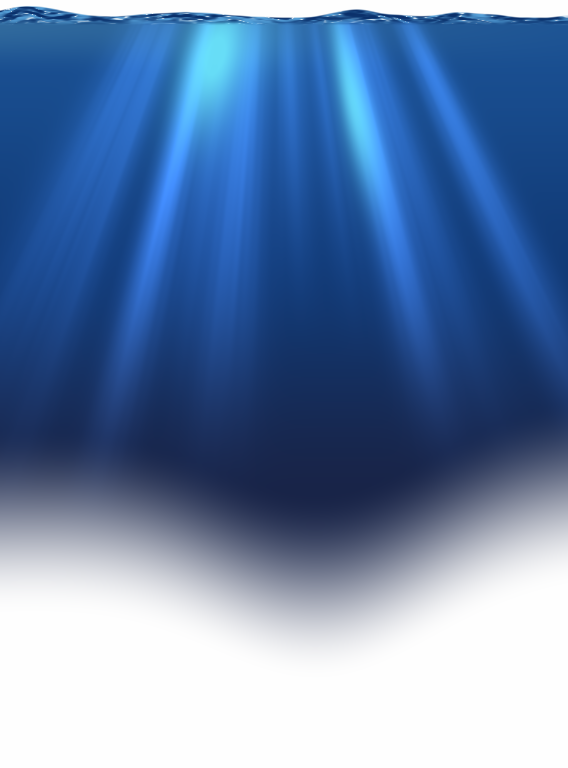
Give the GLSL for this background, as a Shadertoy shader.

```glsl
// Sunbeams fanning down through deep blue water below a rippled surface, fading to white.

const vec3 PAPER = vec3(0.995);
const vec3 SHALLOW = vec3(0.10, 0.31, 0.57);
const vec3 MIDWATER = vec3(0.065, 0.225, 0.46);
const vec3 DEEP = vec3(0.095, 0.14, 0.28);
const vec3 BEAM_LIGHT = vec3(0.19, 0.31, 0.52);
const vec3 CYAN_GLOW = vec3(0.42, 0.90, 0.98);
const vec3 SURFACE_HAZE = vec3(0.28, 0.52, 0.66);
const vec3 CREST_DARK = vec3(0.04, 0.19, 0.42);
const vec3 CREST_LIGHT = vec3(0.33, 0.62, 0.84);

const vec2 FAN_ORIGIN = vec2(0.486, -0.338); // depth is measured downward
const float SURFACE_DEPTH = 0.022;
const float STREAK_DENSITY = 34.0;

// Beam: fan position, width, brightness, depth reached
const int BEAM_COUNT = 10;
const vec4 BEAMS[BEAM_COUNT] = vec4[](
    vec4(-0.60, 0.110, 0.42, 0.46), vec4(-0.49, 0.045, 0.32, 0.54),
    vec4(-0.325, 0.050, 1.00, 0.50), vec4(-0.22, 0.055, 0.42, 0.40),
    vec4(-0.115, 0.075, 0.72, 0.48), vec4(0.06, 0.060, 0.42, 0.33),
    vec4(0.19, 0.045, 0.36, 0.34), vec4(0.315, 0.050, 1.05, 0.46),
    vec4(0.41, 0.070, 0.50, 0.46), vec4(0.63, 0.060, 0.68, 0.50));

// Wave: horizontal position, width, height
const int WAVE_COUNT = 4;
const vec3 WAVES[WAVE_COUNT] = vec3[](
    vec3(0.05, 0.08, 0.013), vec3(0.31, 0.08, 0.006),
    vec3(0.63, 0.055, 0.010), vec3(0.82, 0.045, 0.006));

float hash(vec2 p) {
    vec3 q = fract(vec3(p.xyx) * 0.1031);
    q += dot(q, q.yzx + 33.33);
    return fract((q.x + q.y) * q.z);
}

float noise(vec2 p) {
    vec2 i = floor(p), f = fract(p);
    f = f * f * (3.0 - 2.0 * f);
    return mix(mix(hash(i), hash(i + vec2(1, 0)), f.x),
               mix(hash(i + vec2(0, 1)), hash(i + vec2(1, 1)), f.x), f.y);
}

float bell(float x, float width) {
    x /= width;
    return exp(-x * x);
}

float beamLight(float fan, float depth) {
    float light = 0.0;
    for (int i = 0; i < BEAM_COUNT; i++) {
        vec4 b = BEAMS[i];
        float reach = 1.0 - smoothstep(b.w * 0.25, b.w * 1.45, depth);
        light += b.z * bell(fan - b.x, b.y) * reach;
    }
    float streaks = 0.65 * noise(vec2(fan * STREAK_DENSITY + 40.0, depth * 2.0))
                  + 0.35 * noise(vec2(fan * STREAK_DENSITY * 2.3 + 90.0, depth * 3.0));
    return light * (0.74 + 0.52 * streaks);
}

vec3 waterColor(vec2 p) {
    float fan = (p.x - FAN_ORIGIN.x) / (p.y - FAN_ORIGIN.y);
    vec3 color = mix(SHALLOW, MIDWATER, smoothstep(0.04, 0.38, p.y));
    color = mix(color, DEEP, smoothstep(0.32, 0.66, p.y));

    // Pale haze just under the surface, darker toward the right
    float haze = (1.0 - smoothstep(0.03, 0.10, p.y)) * mix(0.5, 0.1, p.x);
    color = mix(color, SURFACE_HAZE, haze);

    // Beams and the two bright cyan patches
    float entry = smoothstep(0.015, 0.09, p.y);
    color += BEAM_LIGHT * beamLight(fan, p.y) * mix(0.55, 1.0, entry);
    float leftGlow = bell(fan + 0.265, 0.115) * bell(p.y - 0.085, 0.085);
    float wideGlow = bell(fan + 0.18, 0.24) * bell(p.y - 0.05, 0.06);
    float rightGlow = bell(fan - 0.29, 0.052) * bell(p.y - 0.135, 0.105);
    float glow = 0.80 * leftGlow + 0.28 * wideGlow + 0.82 * rightGlow;
    return mix(color, CYAN_GLOW, min(glow, 0.92));
}

float waveTop(float x) {
    float top = SURFACE_DEPTH + 0.003 * (noise(vec2(x * 24.0, 3.0)) - 0.5);
    for (int i = 0; i < WAVE_COUNT; i++)
        top -= WAVES[i].z * bell(x - WAVES[i].x, WAVES[i].y);
    return top;
}

// Rippled strip with thin bright threads
vec3 crestColor(vec2 p, float top) {
    float ripple = noise(vec2(p.x * 34.0, (p.y - top) * 330.0 + 5.0 * noise(p.xx * 12.0)));
    float fine = noise(vec2(p.x * 85.0 + 7.0, p.y * 520.0));
    vec3 color = mix(CREST_DARK, CREST_LIGHT, smoothstep(0.25, 0.85, 0.6 * ripple + 0.4 * fine));
    float thread = bell(ripple - 0.55, 0.07) * smoothstep(0.45, 0.8, fine);
    return mix(color, PAPER, 0.75 * thread);
}

void mainImage(out vec4 fragColor, in vec2 fragCoord) {
    vec2 p = fragCoord / iResolution.xy;
    p.y = 1.0 - p.y;
    float pixel = 1.0 / iResolution.y;
    vec3 color = waterColor(p);

    // Surface strip and the air above
    float top = waveTop(p.x);
    float strip = 1.0 - smoothstep(0.024, 0.034, p.y);
    color = mix(color, crestColor(p, top), strip);
    color = mix(PAPER, color, smoothstep(-pixel, pixel, p.y - top));

    // Soft white floor with a deeper pocket right of centre
    float floorDepth = mix(0.685, 0.64, p.x) + 0.112 * bell(p.x - 0.57, 0.27);
    float fade = smoothstep(-0.13, 0.115, p.y - floorDepth);
    fragColor = vec4(mix(color, PAPER, fade), 1.0);
}
```
